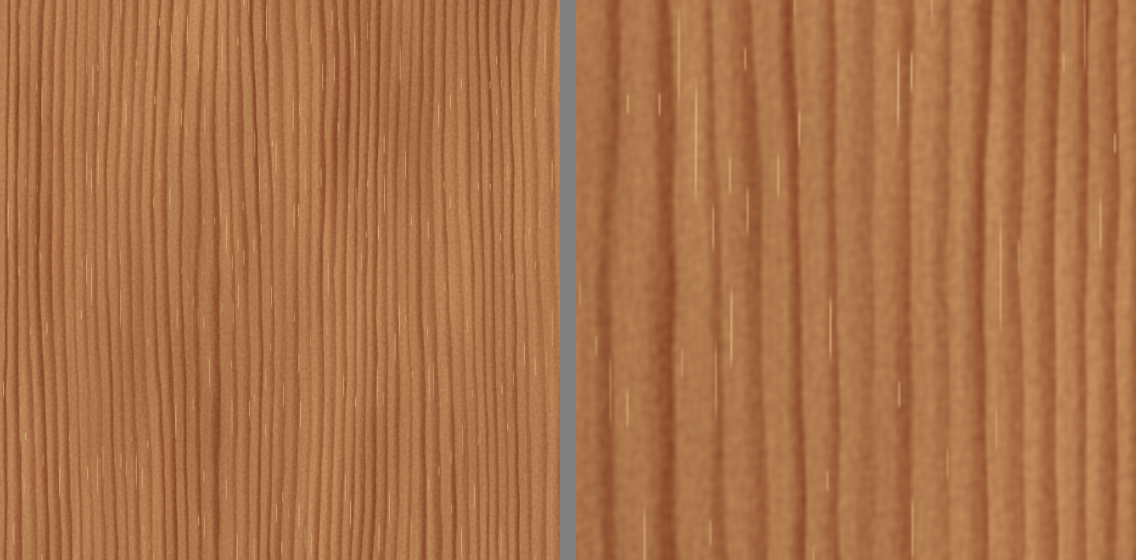
Left: the whole. Right: its middle third, enlarged.
Give the GLSL for this texture, as a WebGL 2 fragment shader.

```glsl
#version 300 es
precision highp float;
// Straight-grained softwood: near-vertical growth rings, each darkening slowly
// and ending in a crisper edge, bent by stretched gradient noise. Soft stains,
// fine fibre mottling and scattered pale resin flecks lie on top.

#define RINGS 46.0          // growth rings across the canvas
#define BEND 0.030          // slow sideways drift of the rings
#define RIPPLE 0.0030       // small waviness of the rings
#define RING_CONTRAST 0.76  // darkening by late wood
#define STAIN 0.26          // broad tone variation
#define FIBRE 0.165         // fine mottling
#define FLECK_GRID vec2(100.0, 11.0)
#define FLECK_CHANCE 0.17
#define FLECK_WIDTH 0.0012  // half width
#define DARK_WOOD vec3(0.555, 0.334, 0.200)
#define LIGHT_WOOD vec3(0.738, 0.525, 0.342)
#define FLECK_COLOR vec3(0.86, 0.68, 0.48)

uniform vec2 u_resolution;
out vec4 fragColor;

// Integer hash of a cell, two values in 0..1
vec2 hash2(vec2 cell) {
    uvec2 q = uvec2(ivec2(cell) + 4096);
    q = q * 1664525u + 1013904223u;
    q.x += q.y * 1664525u;
    q.y += q.x * 1664525u;
    q ^= q >> 16u;
    q.x += q.y * 1664525u;
    q.y += q.x * 1664525u;
    q ^= q >> 16u;
    return vec2(q & 0xffffu) / 65535.0;
}

vec2 gradient(vec2 cell) {
    float angle = 6.28319 * hash2(cell).x;
    return vec2(cos(angle), sin(angle));
}

// Gradient noise, roughly -1..1
float noise(vec2 p) {
    vec2 i = floor(p), f = p - i;
    vec2 u = f * f * f * (f * (f * 6.0 - 15.0) + 10.0);
    vec2 e = vec2(0.0, 1.0);
    float low = mix(dot(gradient(i), f), dot(gradient(i + e.yx), f - e.yx), u.x);
    float high = mix(dot(gradient(i + e), f - e), dot(gradient(i + e.yy), f - e.yy), u.x);
    return 1.5 * mix(low, high, u.y);
}

// Late-wood darkness, 0..1
float lateWood(vec2 p) {
    float drift = BEND * noise(vec2(p.x * 4.3 + 2.7, p.y * 0.6 + 5.2))
                + 0.36 * BEND * noise(vec2(p.x * 9.0 + 60.0, p.y * 1.3 + 23.0));
    float ripple = RIPPLE * noise(vec2(p.x * 12.0, p.y * 5.0 + 31.0));
    float phase = RINGS * (p.x + drift + ripple) + 0.07 * noise(p * vec2(80.0, 15.0));
    float ring = floor(phase), f = phase - ring;
    vec2 rnd = hash2(vec2(ring, 71.0));
    float start = mix(0.10, 0.50, rnd.x);
    float band = smoothstep(start, 0.80, f) * (1.0 - smoothstep(0.80, 0.99, f));
    float along = 0.16 * noise(vec2(ring * 3.7, p.y * 3.0));
    float patchy = 0.35 * noise(p * vec2(6.0, 1.3) + 17.0);
    return band * clamp(mix(0.55, 1.20, rnd.y) + along + patchy, 0.2, 1.25);
}

// Coverage of short, thin vertical flecks
float flecks(vec2 p, float pixel) {
    float column = floor(p.x * FLECK_GRID.x);
    float shifted = p.y * FLECK_GRID.y + 9.0 * hash2(vec2(column, 203.0)).x;
    float row = floor(shifted);
    vec2 pick = hash2(vec2(column, row + 311.0));
    vec2 shape = hash2(vec2(column, row + 557.0));
    vec2 local = vec2(fract(p.x * FLECK_GRID.x), shifted - row) - 0.5;
    float slant = 0.12 * (pick.y - 0.5) * local.y;
    float side = abs(local.x - 0.4 * (shape.x - 0.5) - slant) / FLECK_GRID.x;
    float halfLength = mix(0.08, 0.48, shape.y * shape.y);
    float taper = 1.0 - smoothstep(0.5 * halfLength, halfLength, abs(local.y));
    float body = 1.0 - smoothstep(0.0, FLECK_WIDTH + 0.5 * pixel, side);
    return step(pick.x, FLECK_CHANCE) * body * taper * mix(0.45, 1.0, pick.y);
}

void main() {
    vec2 p = gl_FragCoord.xy / u_resolution.y;
    float pixel = 1.0 / u_resolution.y;

    // Rings over broad stains and long streaks
    float late = lateWood(p);
    float stain = 0.80 * noise(p * vec2(4.0, 1.7) + 43.0)
                + 0.70 * noise(p * vec2(13.0, 1.6) + 81.0)
                + 0.40 * noise(p * vec2(75.0, 2.0) + 7.0)
                + 0.40 * noise(p * vec2(170.0, 6.0) + 29.0);
    float tone = 0.84 - RING_CONTRAST * late + STAIN * stain;

    // Fine fibres: slanted mottling and short upright strokes
    vec2 slanted = vec2(p.x + 0.5 * p.y, p.y - 0.4 * p.x);
    float fibre = 0.7 * noise(slanted * vec2(130.0, 190.0))
                + 0.8 * noise(p * vec2(250.0, 110.0) + 13.0);
    tone += FIBRE * fibre;

    // Faint dark smudges
    float smudge = smoothstep(0.45, 1.0, noise(p * vec2(11.0, 3.2) + 119.0));
    tone -= 0.28 * smudge;

    // Late wood is redder than stained early wood
    vec3 color = mix(DARK_WOOD, LIGHT_WOOD, clamp(tone, -0.2, 1.2));
    color += late * vec3(0.014, -0.014, -0.012);
    color = mix(color, FLECK_COLOR, 0.8 * flecks(p, pixel));
    fragColor = vec4(color, 1.0);
}
```
